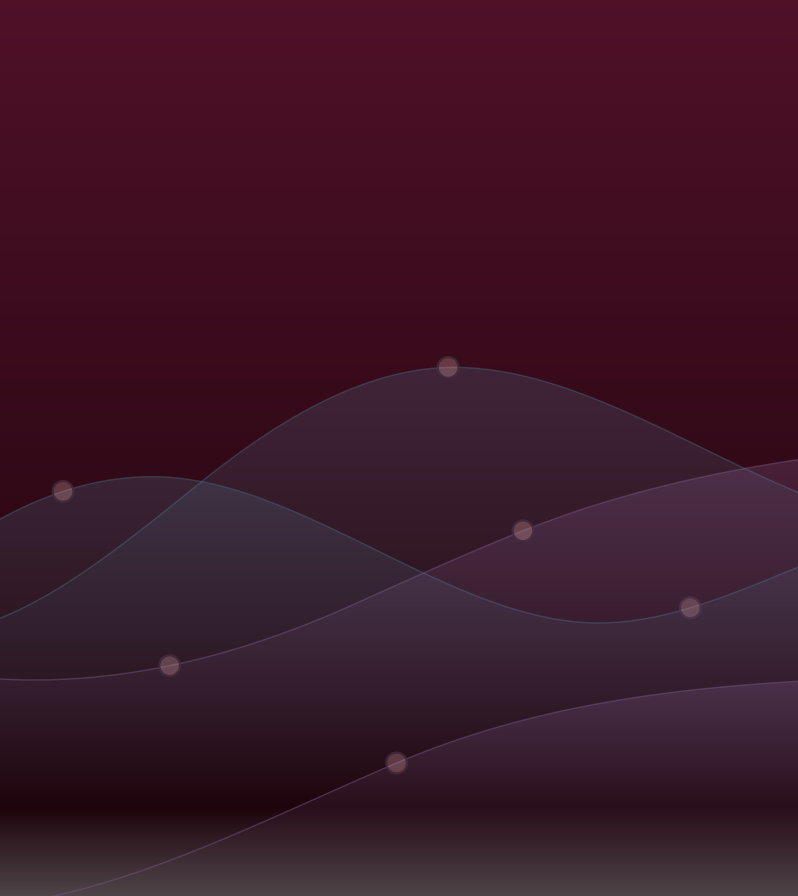
This background is drawn by a Shadertoy shader. Its source:

```glsl
#define SKY_TOP vec3(0.310, 0.063, 0.157)
#define SKY_LOW vec3(0.115, 0.015, 0.045)
#define MIST vec3(0.305, 0.265, 0.280)
#define BLUE vec3(0.32, 0.47, 0.56)
#define PURPLE vec3(0.55, 0.41, 0.62)
#define BEAD vec3(0.85, 0.62, 0.62)
#define RIM vec3(0.27, 0.18, 0.25)
#define HORIZON 0.10
#define FILL_ALPHA 0.24
#define LINE_HALF 0.0008
#define LINE_ALPHA 0.45
#define BEAD_RADIUS 0.0128

// Each knot holds position, height and slope
struct Wave { vec3 a, b, c, d; };

float hermite(vec3 p, vec3 q, float x) {
    float span = q.x - p.x;
    float t = (x - p.x) / span;
    float s = 1.0 - t;
    float ease = t * t * (3.0 - 2.0 * t);
    return mix(p.y, q.y, ease) + span * t * s * (s * p.z - t * q.z);
}

float waveHeight(Wave w, float x) {
    if (x < w.b.x) return hermite(w.a, w.b, x);
    if (x < w.c.x) return hermite(w.b, w.c, x);
    return hermite(w.c, w.d, x);
}

// Antialiased coverage of a signed distance
float coverage(float dist) {
    return clamp(0.5 - dist * iResolution.y, 0.0, 1.0);
}

void drawBead(inout vec3 color, Wave w, float x, vec2 uv, float aspect) {
    vec2 offset = (uv - vec2(x, waveHeight(w, x))) * vec2(aspect, 1.0);
    float dist = length(offset) - BEAD_RADIUS;
    vec3 core = mix(color, BEAD, 0.31);
    vec3 disc = mix(mix(color, RIM, 0.75), core, coverage(dist + 0.0025));
    color = mix(color, disc, coverage(dist));
}

void drawWave(inout vec3 color, Wave w, vec3 tint, float crest, float base,
              vec2 beads, vec2 uv, float aspect) {
    float height = waveHeight(w, uv.x);
    float slope = (waveHeight(w, uv.x + 0.001) - height) / (0.001 * aspect);
    float dist = (uv.y - height) / sqrt(1.0 + slope * slope);

    // Translucent body fading with depth, then its outline
    float fade = clamp((uv.y - base) / (crest - base), 0.0, 1.0);
    color = mix(color, tint, FILL_ALPHA * fade * coverage(dist));
    color = mix(color, tint * 0.85, LINE_ALPHA * coverage(abs(dist) - LINE_HALF));

    for (int i = 0; i < 2; i++) drawBead(color, w, beads[i], uv, aspect);
}

void mainImage(out vec4 fragColor, in vec2 fragCoord) {
    vec2 uv = fragCoord / iResolution.xy;
    float aspect = iResolution.x / iResolution.y;

    // Sky with pale mist along the bottom
    vec3 color = mix(SKY_LOW, SKY_TOP, clamp((uv.y - HORIZON) / (1.0 - HORIZON), 0.0, 1.0));
    color = mix(color, MIST, clamp(1.0 - uv.y / HORIZON, 0.0, 1.0));

    // Waves from back to front; a bead at -1 stays out of view
    Wave hill = Wave(vec3(0.0, 0.310, 0.355), vec3(0.252, 0.462, 0.715),
                     vec3(0.569, 0.590, 0.0), vec3(1.0, 0.4505, -0.37));
    Wave swell = Wave(vec3(0.0, 0.4206, 0.49), vec3(0.1906, 0.468, 0.0),
                      vec3(0.7507, 0.3047, 0.0), vec3(1.0, 0.367, 0.364));
    Wave rise = Wave(vec3(0.0, 0.2422, -0.05), vec3(0.44, 0.3242, 0.40),
                     vec3(0.6554, 0.4076, 0.355), vec3(1.0, 0.487, 0.135));
    Wave shore = Wave(vec3(0.0, -0.0104, 0.107), vec3(0.497, 0.1484, 0.38),
                      vec3(0.7507, 0.2148, 0.163), vec3(1.0, 0.2396, 0.053));
    drawWave(color, hill, BLUE, 0.59, HORIZON, vec2(0.5616, -1.0), uv, aspect);
    drawWave(color, swell, BLUE, 0.468, HORIZON, vec2(0.079, 0.865), uv, aspect);
    drawWave(color, rise, PURPLE, 0.487, HORIZON, vec2(0.2126, 0.6554), uv, aspect);
    drawWave(color, shore, PURPLE, 0.24, 0.0, vec2(0.497, -1.0), uv, aspect);

    fragColor = vec4(color, 1.0);
}
```
